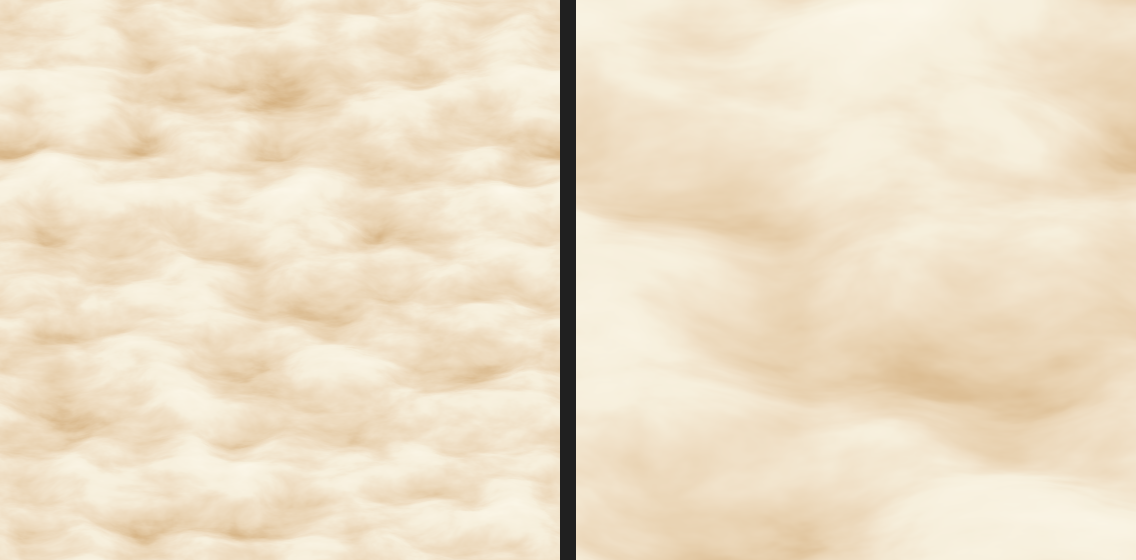
Left, the full canvas; right, a detail of the centre.
Write a WebGL 1 fragment shader that draws this texture.

```glsl
precision highp float;
uniform vec2 u_resolution;

// Unit gradient of a lattice cell, wrapped to the period of its octave
vec2 gradient(vec2 cell, vec2 period) {
  vec2 p = fract((mod(cell, period) + period * 0.37) * vec2(0.1031, 0.1137));
  p += dot(p, p.yx + 33.33);
  float angle = 6.2831853 * fract((p.x + p.y) * p.x * 7.31);
  return vec2(cos(angle), sin(angle));
}

float gradientNoise(vec2 uv, vec2 period) {
  vec2 p = uv * period;
  vec2 cell = floor(p);
  vec2 f = p - cell;
  vec2 s = f * f * f * (f * (f * 6.0 - 15.0) + 10.0);
  vec2 e = vec2(1.0, 0.0);
  float a = dot(gradient(cell, period), f);
  float b = dot(gradient(cell + e.xy, period), f - e.xy);
  float c = dot(gradient(cell + e.yx, period), f - e.yx);
  float d = dot(gradient(cell + e.xx, period), f - e.xx);
  return mix(mix(a, b, s.x), mix(c, d, s.x), s.y);
}

// Broad banks, wider than tall
float banks(vec2 uv) {
  return gradientNoise(uv, vec2(5.0, 10.0))
       + 0.55 * gradientNoise(uv, vec2(10.0, 21.0));
}

// Finer wisps, stretched sideways
float wisps(vec2 uv) {
  float sum = 0.0;
  float amplitude = 0.3;
  vec2 period = vec2(18.0, 45.0);
  for (int i = 0; i < 4; i++) {
    sum += amplitude * gradientNoise(uv, period);
    amplitude *= 0.5;
    period *= 2.0;
  }
  return sum;
}

vec3 cloudColor(float tone) {
  vec3 tan_ = vec3(0.82, 0.67, 0.47);
  vec3 sand = vec3(0.91, 0.82, 0.69);
  vec3 cream = vec3(0.94, 0.875, 0.775);
  vec3 pale = vec3(0.965, 0.935, 0.86);
  vec3 ivory = vec3(0.985, 0.965, 0.91);
  vec3 color = mix(tan_, sand, clamp((tone + 3.1) / 1.8, 0.0, 1.0));
  color = mix(color, cream, clamp((tone + 1.3) / 1.1, 0.0, 1.0));
  color = mix(color, pale, clamp((tone + 0.2) / 1.1, 0.0, 1.0));
  return mix(color, ivory, clamp((tone - 0.9) / 1.8, 0.0, 1.0));
}

void main() {
  vec2 uv = gl_FragCoord.xy / u_resolution;

  // Gentle sideways and vertical drift
  uv += vec2(0.03, 0.015) * vec2(gradientNoise(uv, vec2(7.0, 13.0)),
                                 gradientNoise(uv, vec2(9.0, 12.0)));

  // Light banks billow upward, giving them crisp tops and soft undersides
  float lift = 0.0;
  for (int i = 0; i < 3; i++) {
    lift = banks(uv - vec2(0.0, 0.034 * lift));
  }
  vec2 billow = uv - vec2(0.0, 0.034 * lift);

  float tone = 3.4 * (banks(billow) + wisps(billow));
  gl_FragColor = vec4(cloudColor(tone), 1.0);
}
```
